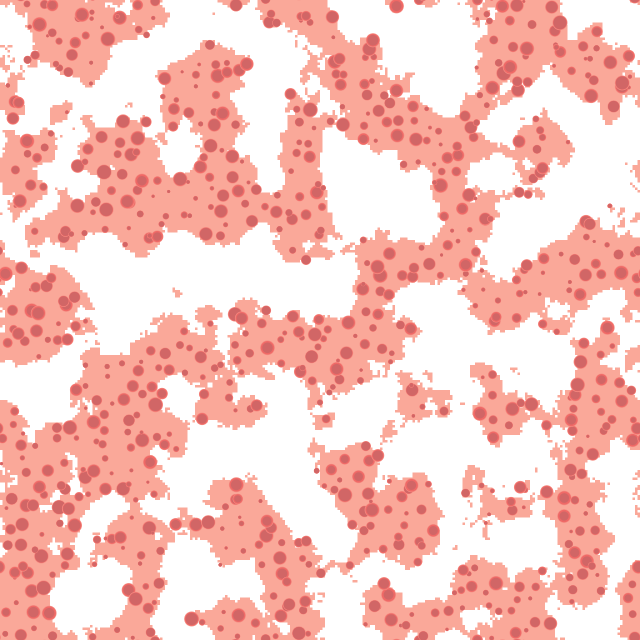
Reproduce this pattern procedurally as a WebGL 1 fragment shader.

```glsl
precision highp float;
// Ragged salmon islands on white, strewn with dark red dots that carry bright rims.
// Islands: wrapping gradient noise in octaves, sampled on fine blocks and thresholded.
// Dots: one per cell of a jittered wrapping grid, kept where the centre lies on land.

uniform vec2 u_resolution;

const vec3 PAPER  = vec3(1.00, 1.00, 1.00);
const vec3 SALMON = vec3(0.98, 0.66, 0.60);
const vec3 CORE   = vec3(0.82, 0.40, 0.40);
const vec3 RIM    = vec3(0.94, 0.41, 0.40);
const vec3 HALO   = vec3(0.96, 0.56, 0.52);

const float BLOCKS = 256.0;       // steps of the ragged coast across the canvas
const float ISLAND_CELLS = 8.0;   // noise cells of the coarsest octave
const float ROUGHNESS = 0.54;     // gain from one octave to the next
const float SEA_LEVEL = -0.02;
const float DOT_CELLS = 38.0;
const float MIN_RADIUS = 0.0025;
const float MAX_RADIUS = 0.0118;

// Two random values from 0 to 1 for a lattice point
vec2 hash2(vec2 p) {
  vec3 q = fract(p.xyx * vec3(0.1031, 0.1030, 0.0973));
  q += dot(q, q.yzx + 33.33);
  return fract((q.xx + q.yz) * q.zy);
}

// Slope contribution of one lattice corner
float corner(vec2 cell, vec2 local, vec2 offset, float period, float seed) {
  vec2 h = hash2(mod(cell + offset, period) + seed);
  vec2 gradient = normalize(h * 2.0 - 1.0 + 0.0001);
  return dot(gradient, local - offset);
}

// Gradient noise that repeats after a whole number of cells
float wrapNoise(vec2 p, float period, float seed) {
  vec2 cell = floor(p);
  vec2 f = p - cell;
  vec2 w = f * f * f * (f * (f * 6.0 - 15.0) + 10.0);
  float low = mix(corner(cell, f, vec2(0.0, 0.0), period, seed),
                  corner(cell, f, vec2(1.0, 0.0), period, seed), w.x);
  float high = mix(corner(cell, f, vec2(0.0, 1.0), period, seed),
                   corner(cell, f, vec2(1.0, 1.0), period, seed), w.x);
  return mix(low, high, w.y);
}

// 1 on an island, 0 on open paper
float land(vec2 uv) {
  vec2 p = (floor(uv * BLOCKS) + 0.5) / BLOCKS;
  float height = 0.0;
  float gain = 1.0;
  float period = ISLAND_CELLS;
  for (int octave = 0; octave < 6; octave++) {
    height += gain * wrapNoise(p * period, period, 17.0 + 31.0 * float(octave));
    gain *= ROUGHNESS;
    period *= 2.0;
  }
  return step(SEA_LEVEL, height);
}

// Land averaged over four points of a pixel
float smoothLand(vec2 uv, vec2 pixel) {
  float sum = 0.0;
  for (int i = 0; i < 4; i++) {
    float k = float(i);
    vec2 offset = vec2(mod(k, 2.0), floor(k / 2.0)) - 0.5;
    sum += land(uv + 0.5 * offset * pixel);
  }
  return 0.25 * sum;
}

// Soft-edged disc coverage
float disc(float dist, float radius, float pixel) {
  return clamp(0.5 + (radius - dist) / pixel, 0.0, 1.0);
}

// Halo, rim and core painted over the ground
vec3 paintDot(vec3 ground, float dist, float radius, float coreShare, float pixel) {
  vec3 color = mix(ground, HALO, disc(dist, radius, pixel));
  color = mix(color, RIM, disc(dist, radius * 0.91, pixel));
  return mix(color, CORE, disc(dist, radius * coreShare, pixel));
}

vec3 scatterDots(vec3 ground, vec2 uv, float pixel) {
  vec3 color = ground;
  vec2 home = floor(uv * DOT_CELLS);
  for (int y = -1; y <= 1; y++) {
    for (int x = -1; x <= 1; x++) {
      vec2 cell = home + vec2(float(x), float(y));
      vec2 id = mod(cell, DOT_CELLS);
      vec2 center = (cell + hash2(id + 211.0)) / DOT_CELLS;
      vec2 style = hash2(id + 307.0);
      float radius = mix(MIN_RADIUS, MAX_RADIUS, style.x);
      float dist = distance(uv, center);
      if (dist < radius + pixel && land(center) > 0.5) {
        color = paintDot(color, dist, radius, mix(0.66, 0.9, style.y), pixel);
      }
    }
  }
  return color;
}

void main() {
  vec2 uv = gl_FragCoord.xy / u_resolution;
  vec2 pixel = 1.0 / u_resolution;
  vec3 ground = mix(PAPER, SALMON, smoothLand(uv, pixel));
  gl_FragColor = vec4(scatterDots(ground, uv, max(pixel.x, pixel.y)), 1.0);
}
```
